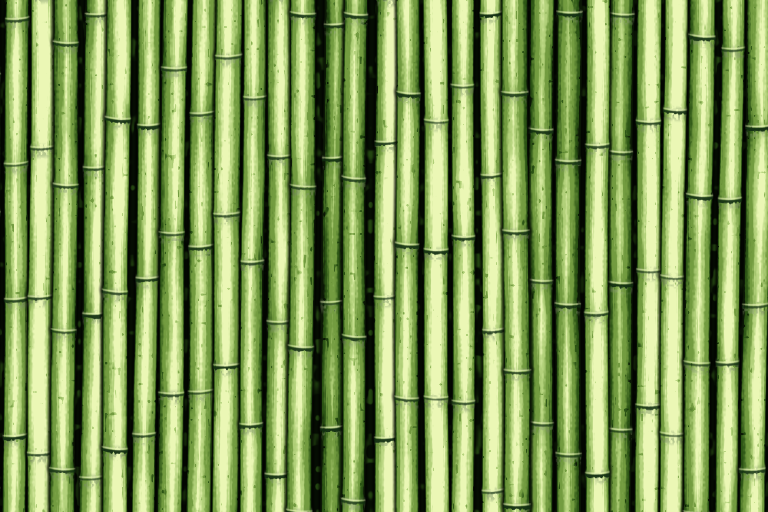
A Shadertoy shader for this texture:

```glsl
// A wall of upright green bamboo canes with ringed joints and dark gaps.

float hash(vec2 p) {
    vec3 q = fract(p.xyx * vec3(0.1031, 0.1030, 0.0973));
    q += dot(q, q.yzx + 33.33);
    return fract((q.x + q.y) * q.z);
}

float noise(vec2 p) {
    vec2 i = floor(p), f = fract(p);
    f = f * f * (3.0 - 2.0 * f);
    return mix(mix(hash(i), hash(i + vec2(1, 0)), f.x),
               mix(hash(i + vec2(0, 1)), hash(i + vec2(1, 1)), f.x), f.y);
}

// Tone from 0 (gap) to 1 (sunlit cane)
vec3 bambooRamp(float t) {
    vec3 c = mix(vec3(0.02, 0.05, 0.01), vec3(0.17, 0.33, 0.08), smoothstep(0.0, 0.2, t));
    c = mix(c, vec3(0.45, 0.61, 0.25), smoothstep(0.2, 0.44, t));
    c = mix(c, vec3(0.70, 0.82, 0.48), smoothstep(0.5, 0.67, t));
    return mix(c, vec3(0.92, 0.97, 0.71), smoothstep(0.67, 0.84, t));
}

// Soft band between lo and hi
float band(float lo, float hi, float soft, float d) {
    return smoothstep(lo - soft, lo + soft, d) * (1.0 - smoothstep(hi - soft, hi + soft, d));
}

void mainImage(out vec4 fragColor, in vec2 fragCoord) {
    vec2 uv = fragCoord / iResolution.xy;
    float x = uv.x * 29.0, y = uv.y;             // twenty-nine canes across
    float pixelX = 29.0 / iResolution.x, pixelY = 1.0 / iResolution.y;

    // Deep gap with faint foliage
    vec3 color = bambooRamp(0.14 * smoothstep(0.6, 0.9, noise(vec2(x * 4.0, y * 60.0))));

    // Shaded canes behind first, then the front row
    for (int layer = 0; layer < 2; layer++) {
        for (int k = -1; k <= 1; k++) {
            float id = floor(x) + float(k);
            bool isBack = hash(vec2(id, 7.0)) < 0.16;
            if (isBack != (layer == 0)) continue;

            // Slight lean that drifts along the wall
            float seed = hash(vec2(id, 1.0));
            float lean = 0.1 + 0.14 * cos(id * 0.27 - 1.6) + 0.16 * (hash(vec2(id, 2.0)) - 0.5);
            float center = id + 0.5 + 0.26 * (seed - 0.5) + lean * (y - 0.5)
                         + 0.03 * sin(y * 7.0 + seed * 40.0);
            float radius = isBack ? 0.47 : mix(0.42, 0.5, hash(vec2(id, 3.0)));
            float u = (x - center) / radius;

            // Signed height above the nearest joint, cupped across the cane
            float joints = mix(3.0, 3.8, hash(vec2(id, 4.0)));
            float s = y * joints + hash(vec2(id, 5.0)) * 9.0;
            float jointSeed = hash(vec2(id, floor(s) + 20.0));
            float d = (fract(s) - 0.5 - 0.08 * (jointSeed - 0.5)) / joints
                    - 0.002 * u * u - 0.004 * (seed - 0.5) * u;

            // The cane swells slightly at its joints
            radius *= 1.0 + 0.07 * exp(-d * d / 0.00008);
            u = (x - center) / radius;
            float edge = abs(x - center) - radius;

            // Rounded shading with a highlight placed per cane
            float shine = mix(-0.12, 0.3, hash(vec2(id, 8.0)));
            float tone = 0.95 - 0.6 * abs(u - shine) - 0.3 * smoothstep(0.82, 1.05, abs(u));
            tone += 0.26 * (hash(vec2(id, 6.0)) - 0.5) - (isBack ? 0.2 : 0.0);

            // Fibres, blotches, and darkening towards the joints
            float fibre = noise(vec2(x * 24.0, y * 18.0 + seed * 50.0)) - 0.5;
            float blotch = noise(vec2(x * 2.0 + seed * 30.0, y * 8.0)) - 0.5;
            float grain = noise(vec2(x * 14.0, y * 190.0));
            tone += 0.12 * fibre + 0.16 * blotch + 0.07 * (grain - 0.5);
            tone -= 0.1 * exp(-abs(d) / 0.03);
            tone -= 0.2 * smoothstep(0.86, 0.98, noise(vec2(x * 8.0, y * 90.0 + seed * 20.0)));
            vec3 cane = bambooRamp(clamp(tone, 0.05, 1.0));

            // Joint: powdery bloom, dark groove and pale rim
            float bloom = band(-0.018, 0.006, 0.006, d) * smoothstep(0.35, 0.75, grain);
            cane = mix(cane, vec3(0.55, 0.64, 0.44) * (1.0 - 0.5 * u * u), 0.55 * bloom);
            float groove = band(-0.004 - 0.006 * jointSeed * grain, -0.0005, pixelY, d);
            cane = mix(cane, vec3(0.06, 0.17, 0.06), groove * mix(0.6, 0.95, jointSeed));
            float rim = band(0.0005, 0.0035, pixelY, d) * (1.0 - 0.6 * u * u);
            cane = mix(cane, vec3(0.91, 0.96, 0.71), 0.8 * clamp(rim, 0.0, 1.0));

            // Contact shadow on what lies behind, then the cane itself
            color *= mix(0.3, 1.0, smoothstep(0.0, 0.15, edge));
            color = mix(color, cane, 1.0 - smoothstep(-pixelX, pixelX, edge));
        }
    }
    fragColor = vec4(color, 1.0);
}
```
